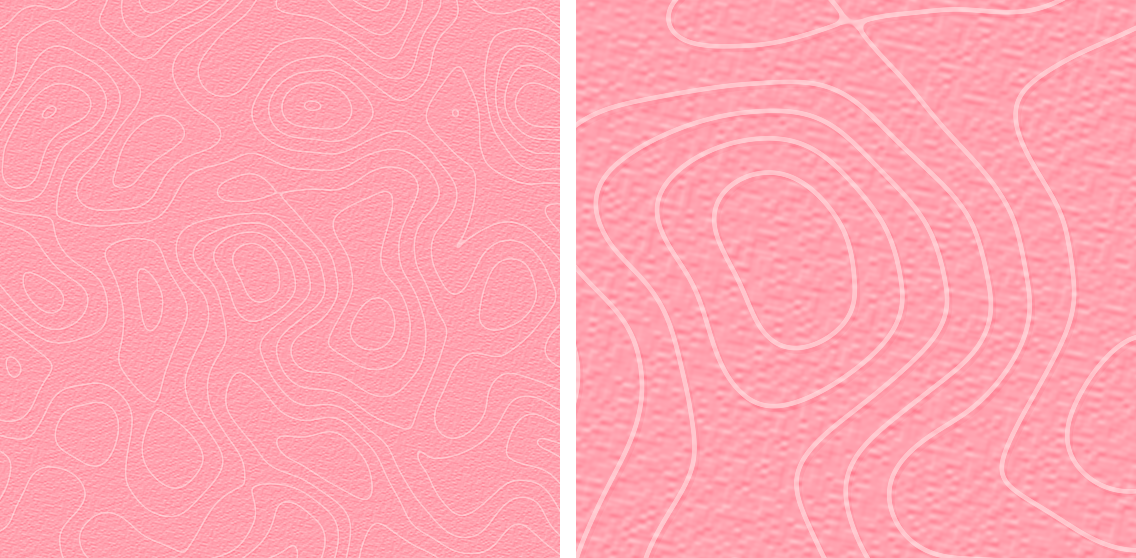
Left: the whole. Right: its middle third, enlarged.
A Shadertoy shader for this pattern:

```glsl
// Topographic contour lines on grainy pink paper.
// Smooth gradient noise makes the terrain; its level sets become thin lines
// of even width, and an embossed fine noise gives the paper its grain.

const vec3 DEEP_PINK = vec3(1.0, 0.53, 0.60);
const vec3 PALE_PINK = vec3(1.0, 0.76, 0.79);
const float TAU = 6.2831853;

float hash(vec2 p) {
    return fract(sin(dot(p, vec2(127.1, 311.7))) * 43758.5453);
}

vec2 fade(vec2 f) {
    return f * f * f * (f * (f * 6.0 - 15.0) + 10.0);
}

mat2 rotation(float angle) {
    float c = cos(angle), s = sin(angle);
    return mat2(c, s, -s, c);
}

// Slope of a randomly turned unit gradient at one lattice corner
float corner(vec2 cell, vec2 offset) {
    float angle = TAU * hash(cell);
    return dot(vec2(cos(angle), sin(angle)), offset);
}

float gradientNoise(vec2 p) {
    vec2 i = floor(p), f = fract(p), u = fade(f), e = vec2(1.0, 0.0);
    return mix(mix(corner(i, f), corner(i + e, f - e), u.x),
               mix(corner(i + e.yx, f - e.yx), corner(i + e.xx, f - e.xx), u.x), u.y);
}

float valueNoise(vec2 p) {
    vec2 i = floor(p), u = fade(fract(p)), e = vec2(1.0, 0.0);
    return mix(mix(hash(i), hash(i + e), u.x),
               mix(hash(i + e.yx), hash(i + e.xx), u.x), u.y);
}

// Terrain height, counted in contour levels
float terrain(vec2 p, float scale, float levels) {
    vec2 q = p * scale + vec2(13.3, 7.6);
    return levels * (gradientNoise(q) + 0.1 * gradientNoise(q * 2.1 + 31.7));
}

// Coverage of the contour lines; dividing by the slope keeps the width even
float contour(vec2 p, float halfWidth, float pixel) {
    const float SCALE = 4.8, LEVELS = 7.0, MIN_SLOPE = 5.0;
    vec2 e = vec2(0.0005, 0.0);
    float h = terrain(p, SCALE, LEVELS);
    vec2 slope = vec2(terrain(p + e, SCALE, LEVELS) - h,
                      terrain(p + e.yx, SCALE, LEVELS) - h) / e.x;
    float dist = abs(fract(h) - 0.5) / max(length(slope), MIN_SLOPE);
    return 1.0 - smoothstep(halfWidth - 0.5 * pixel, halfWidth + 0.5 * pixel, dist);
}

// Paper relief lit from above, as a height difference
float paperGrain(vec2 p, vec2 density, vec2 lightStep) {
    mat2 turn = rotation(0.2);
    return valueNoise(turn * p * density) - valueNoise(turn * (p + lightStep) * density);
}

void mainImage(out vec4 fragColor, in vec2 fragCoord) {
    vec2 p = fragCoord / iResolution.y;
    float pixel = 1.0 / iResolution.y;
    vec2 lightStep = vec2(-0.0008, 0.0022);

    float grain = paperGrain(p, vec2(230.0, 320.0), lightStep);
    float line = contour(p, 0.0014, pixel);
    float shadow = contour(p + vec2(-0.0018, 0.0022), 0.0014, pixel);

    // Paper tone, soft line shadow, then the raised pale line
    float shade = 0.45 + 0.66 * grain - 0.16 * shadow;
    shade = mix(shade, 1.1 + 0.3 * grain, 0.95 * line);
    fragColor = vec4(min(mix(DEEP_PINK, PALE_PINK, shade), 1.0), 1.0);
}
```
